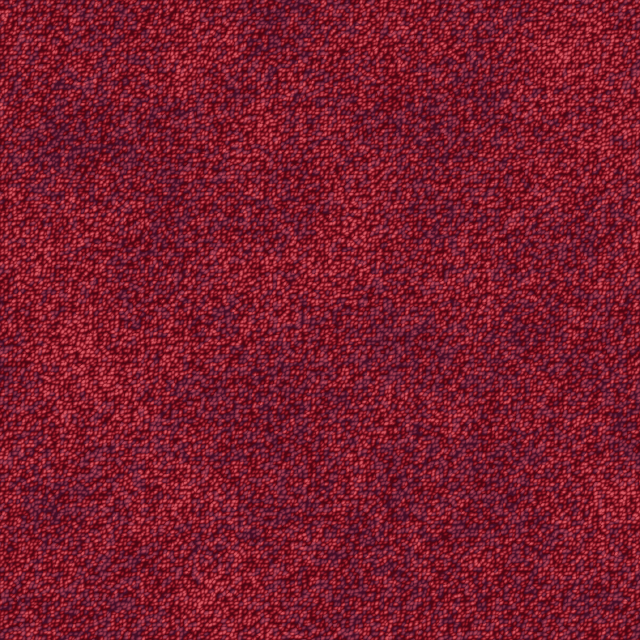
Reproduce this texture procedurally as a WebGL 2 fragment shader.

```glsl
#version 300 es
precision highp float;
precision highp int;

uniform vec2 u_resolution;
out vec4 fragColor;

const float LOOPS_ACROSS = 150.0;
const float LOOP_SLANT = 0.72;
const vec2 LOOP_RADII = vec2(0.74, 0.46);

// Two random values in 0..1 for an integer lattice point
vec2 hash2(vec2 cell, int seed) {
    uvec2 v = uvec2(ivec2(cell) + ivec2(seed * 977, seed * 631));
    v = v * 1664525u + 1013904223u;
    v.x += v.y * 1664525u;
    v.y += v.x * 1664525u;
    v ^= v >> 16u;
    v.x += v.y * 1664525u;
    v.y += v.x * 1664525u;
    v ^= v >> 16u;
    return vec2(v & 0xffffu) / 65535.0;
}

vec2 rotate(vec2 p, float angle) {
    float c = cos(angle), s = sin(angle);
    return vec2(c * p.x + s * p.y, c * p.y - s * p.x);
}

float cornerSlope(vec2 cell, vec2 offset, int seed) {
    float angle = 6.2832 * hash2(cell, seed).x;
    return dot(vec2(cos(angle), sin(angle)), offset);
}

float gradientNoise(vec2 p, int seed) {
    vec2 i = floor(p), f = p - i;
    vec2 w = f * f * f * (f * (f * 6.0 - 15.0) + 10.0);
    vec2 e = vec2(0.0, 1.0);
    float low = mix(cornerSlope(i, f, seed), cornerSlope(i + e.yx, f - e.yx, seed), w.x);
    float high = mix(cornerSlope(i + e.xy, f - e.xy, seed), cornerSlope(i + e.yy, f - e.yy, seed), w.x);
    return mix(low, high, w.y);
}

float fbm(vec2 p, int seed) {
    float sum = 0.0, amplitude = 0.6;
    for (int octave = 0; octave < 5; octave++) {
        sum += amplitude * gradientNoise(p, seed + octave);
        p = rotate(p, 0.6) * 2.0;
        amplitude *= 0.6;
    }
    return sum;
}

vec3 ramp(vec3 dark, vec3 middle, vec3 light, float shade) {
    vec3 lower = mix(dark, middle, clamp(shade / 0.45, 0.0, 1.0));
    return mix(lower, light, clamp((shade - 0.45) / 0.55, 0.0, 1.0));
}

// Slanted yarn loops: the tallest one at a point decides shade and dye
vec3 pile(vec2 uv, float wear, float sheen) {
    vec2 p = uv * LOOPS_ACROSS;
    vec2 home = floor(p);
    float height = 0.0, lit = 0.0, tone = 0.0, dye = 0.0;
    for (int y = -1; y <= 1; y++) {
        for (int x = -1; x <= 1; x++) {
            vec2 cell = home + vec2(x, y);
            vec2 jitter = hash2(cell, 1) - 0.5;
            vec2 variety = hash2(cell, 2);
            float turn = hash2(cell, 3).x - 0.5;
            vec2 d = rotate(p - cell - 0.5 - 0.7 * jitter, LOOP_SLANT + 1.1 * turn);
            vec2 q = d / LOOP_RADII;
            float h = exp(-1.2 * dot(q, q));
            if (h > height) {
                height = h;
                lit = d.y;
                tone = variety.x - 0.5;
                dye = variety.y;
            }
        }
    }
    float shade = height - 0.17 + 0.42 * tone + 0.25 * lit + sheen - 0.24 * wear;
    vec3 red = ramp(vec3(0.30, 0.02, 0.07), vec3(0.53, 0.07, 0.125), vec3(0.85, 0.35, 0.39), shade);
    vec3 plum = ramp(vec3(0.27, 0.05, 0.15), vec3(0.48, 0.15, 0.24), vec3(0.74, 0.28, 0.35), shade - 0.04);
    float plumShare = 0.36 + 0.7 * wear;
    return mix(red, plum, 1.0 - smoothstep(plumShare - 0.08, plumShare + 0.08, dye));
}

void main() {
    vec2 uv = gl_FragCoord.xy / u_resolution.y;
    float pixel = 1.0 / u_resolution.y;

    // Broad mottled patches, slightly heavier toward the bottom
    float wear = fbm(rotate(uv, 0.5) * vec2(4.5, 5.5), 11) + 0.12 * (0.5 - uv.y);

    // Diagonal clumps and faint upright rows
    float clumps = gradientNoise(rotate(uv, LOOP_SLANT) * vec2(34.0, 80.0), 21);
    float rows = gradientNoise(uv * vec2(75.0, 5.0), 22);
    float sheen = 0.16 * clumps + 0.09 * rows;

    // Four samples smooth the fine loops
    vec3 color = vec3(0.0);
    for (int i = 0; i < 4; i++) {
        vec2 offset = (vec2(i & 1, i >> 1) - 0.5) * 0.5 * pixel;
        color += 0.25 * pile(uv + offset, wear, sheen);
    }
    fragColor = vec4(color, 1.0);
}
```
